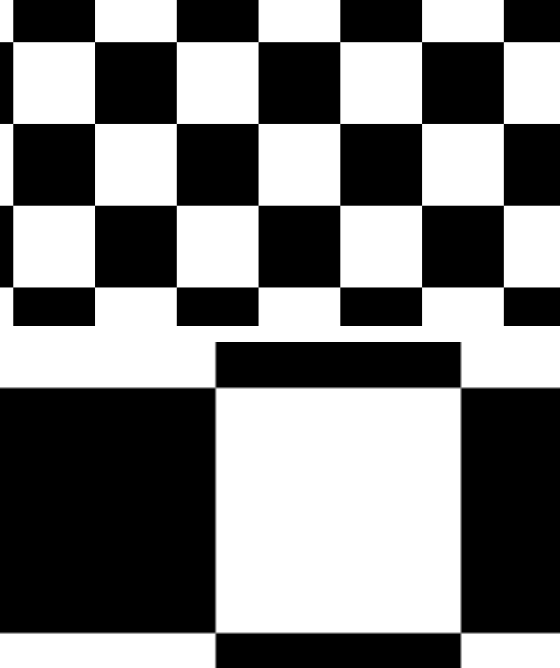
Top, the full canvas; bottom, a detail of the centre.
Give the GLSL for this pattern, as a WebGL 1 fragment shader.

```glsl
precision highp float;
// Black and white checkerboard of large squares with slightly soft edges.

uniform vec2 u_resolution;

// Lengths are fractions of the canvas width.
const float CELL_SIZE = 0.146;
const vec2 GRID_ORIGIN = vec2(0.0237, 0.0688);
const float EDGE_SOFTNESS = 0.0016;

const vec3 BLACK = vec3(0.0);
const vec3 WHITE = vec3(1.0);

// Signed distance to the nearest grid line; the sign flips with every cell.
vec2 alternatingDistance(vec2 p, float cellSize) {
    vec2 phase = mod(p / cellSize + 0.5, 2.0);
    return (0.5 - abs(phase - 1.0)) * cellSize;
}

// 1 on light squares, 0 on dark ones, blended across the edges.
float checker(vec2 p, float cellSize, float halfBlend) {
    vec2 side = clamp(alternatingDistance(p, cellSize) / halfBlend, -1.0, 1.0);
    return 0.5 + 0.5 * side.x * side.y;
}

void main() {
    vec2 p = gl_FragCoord.xy / u_resolution.x;
    float pixel = 1.0 / u_resolution.x;
    float halfBlend = max(EDGE_SOFTNESS, pixel) * 0.5;

    float light = checker(p - GRID_ORIGIN, CELL_SIZE, halfBlend);
    gl_FragColor = vec4(mix(BLACK, WHITE, light), 1.0);
}
```
